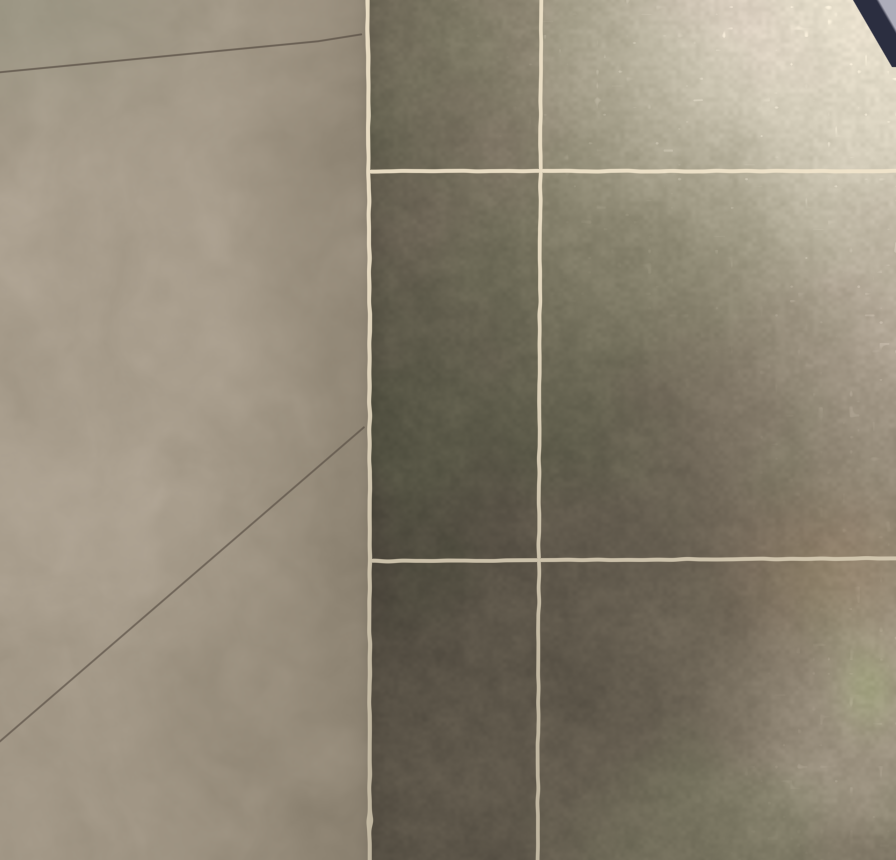
Give the GLSL for this texture, as a WebGL 1 fragment shader.

```glsl
precision highp float;
uniform vec2 u_resolution;

float hash(vec2 p) {
  return fract(sin(dot(p, vec2(127.1, 311.7))) * 43758.5453);
}

float noise(vec2 p) {
  vec2 i = floor(p), f = fract(p);
  f = f * f * (3.0 - 2.0 * f);
  return mix(mix(hash(i), hash(i + vec2(1.0, 0.0)), f.x),
             mix(hash(i + vec2(0.0, 1.0)), hash(i + 1.0), f.x), f.y);
}

float fbm(vec2 p) {
  float sum = 0.0, amp = 0.5;
  for (int i = 0; i < 5; i++) {
    sum += amp * noise(p);
    p = mat2(1.6, 1.2, -1.2, 1.6) * p + 7.3;
    amp *= 0.5;
  }
  return sum;
}

float glow(vec2 p, vec2 center, vec2 size) {
  vec2 d = (p - center) / size;
  return exp(-dot(d, d));
}

float segment(vec2 p, vec2 a, vec2 b) {
  vec2 ab = b - a;
  return length(p - a - ab * clamp(dot(p - a, ab) / dot(ab, ab), 0.0, 1.0));
}

// Coverage of a stroke with the given half width
float stroke(float d, float halfWidth) {
  float aa = 0.8 / u_resolution.y;
  return 1.0 - smoothstep(halfWidth - aa, halfWidth + aa, abs(d));
}

// Warm stone hue, paler as it gets brighter
vec3 stone(float light) {
  return light * mix(vec3(1.0, 0.925, 0.79), vec3(1.0, 0.945, 0.88),
                     smoothstep(0.4, 0.92, light));
}

vec3 plaster(vec2 p) {
  vec2 warp = vec2(fbm(p * 5.0), fbm(p * 5.0 + 19.0));
  float cloud = fbm(p * vec2(7.0, 6.0) + warp * 2.5);
  float light = 0.635 + 0.035 * glow(p, vec2(0.12, 0.62), vec2(0.22, 0.3));
  light -= 0.045 * smoothstep(0.25, 0.41, p.x);
  light -= 0.045 * smoothstep(0.45, 0.1, p.y) * smoothstep(0.0, 0.3, p.x);
  light += 0.11 * (cloud - 0.48) + 0.03 * (fbm(p * 38.0) - 0.48);
  vec3 col = stone(light);
  return col + vec3(-0.015, 0.004, 0.0) * glow(p, vec2(0.0, 1.0), vec2(0.2, 0.12));
}

vec3 tiles(vec2 p, float wide) {
  float light = 0.36 + 0.5 * glow(p, vec2(1.0, 0.98), vec2(0.42, 0.32));
  light += 0.18 * glow(p, vec2(1.02, 0.55), vec2(0.17, 0.2));
  light += 0.25 * glow(p, vec2(0.98, 0.17), vec2(0.17, 0.2));
  light += 0.08 * glow(p, vec2(0.78, 0.0), vec2(0.16, 0.12));
  light += wide * (0.015 + 0.045 * smoothstep(0.5, 0.9, p.y));
  light -= 0.03 * glow(p, vec2(0.43, 0.38), vec2(0.12, 0.2));
  light -= 0.04 * exp(-abs(p.x - 0.412) * 70.0);

  // Mottling and sparkling grain
  float grain = noise(p * 190.0) - 0.5;
  float fleck = smoothstep(0.87, 1.0, noise(p * 120.0 + 31.0));
  light += 0.07 * (fbm(p * 11.0) - 0.48) + 0.06 * (fbm(p * 55.0) - 0.48);
  light += light * (0.06 * grain + 0.12 * fleck * smoothstep(0.4, 0.7, light));

  vec3 col = stone(light);
  col += vec3(-0.012, 0.008, -0.008) * smoothstep(0.35, 0.65, fbm(p * 4.0 + 3.0));
  col += vec3(0.045, 0.01, 0.0) * glow(p, vec2(0.93, 0.34), vec2(0.1, 0.08));
  col += vec3(0.0, 0.04, -0.02) * glow(p, vec2(0.97, 0.2), vec2(0.035, 0.05));
  return col;
}

void main() {
  vec2 p = gl_FragCoord.xy / u_resolution;
  vec2 aspect = vec2(u_resolution.x / u_resolution.y, 1.0);
  float aa = 0.8 / u_resolution.y;
  float wallX = 0.4125 - 0.002 * smoothstep(0.6, 1.0, p.y);
  float jointX = 0.6 + 0.004 * p.y;
  float floorSide = smoothstep(wallX - aa, wallX + aa, p.x);
  float wide = smoothstep(jointX - aa, jointX + aa, p.x);

  // Plaster with two thin dark seams
  vec3 wall = plaster(p);
  vec2 q = p * aspect;
  float upper = min(segment(q, vec2(0.0, 0.916) * aspect, vec2(0.355, 0.952) * aspect),
                    segment(q, vec2(0.355, 0.952) * aspect, vec2(0.403, 0.96) * aspect));
  float lower = segment(q, vec2(0.0, 0.138) * aspect, vec2(0.406, 0.503) * aspect);
  wall = mix(wall, vec3(0.35, 0.31, 0.27), 0.75 * stroke(upper, 0.0011));
  wall = mix(wall, vec3(0.35, 0.31, 0.27), 0.7 * stroke(lower, 0.0011));
  wall *= 1.0 - 0.1 * exp(-abs(p.x - wallX) * 160.0);
  vec3 col = mix(wall, tiles(p, wide), floorSide);

  // Pale grout joints
  float wobble = 0.0012 * (noise(p * 60.0) - 0.5);
  float bead = 0.0015 * glow(p, vec2(0.414, 0.045), vec2(0.02, 0.008));
  float rows = max(stroke(p.y - 0.801 + wobble, 0.0023),
                   stroke(p.y - 0.345 - 0.006 * p.x + wobble, 0.0023)) * floorSide;
  float columns = max(stroke((p.x - wallX + wobble) * aspect.x, 0.0024 + bead),
                      stroke((p.x - jointX + wobble) * aspect.x, 0.0022));
  vec3 grout = mix(vec3(0.79, 0.75, 0.66), vec3(0.95, 0.9, 0.8), smoothstep(0.1, 0.8, p.y));
  col = mix(col, grout, 0.92 * max(rows, columns));

  // Dark framed object in the upper corner
  float edge = dot(p - vec2(0.952, 1.0), normalize(vec2(0.077, 0.043)));
  float body = smoothstep(-aa, aa, edge) * smoothstep(-aa, aa, p.y - 0.922);
  float panel = smoothstep(-0.002, 0.002, edge - 0.024);
  vec3 frame = mix(vec3(0.17, 0.18, 0.25), vec3(0.68, 0.68, 0.73), panel);
  col = mix(col, frame, body);

  gl_FragColor = vec4(clamp(col, 0.0, 1.0), 1.0);
}
```
